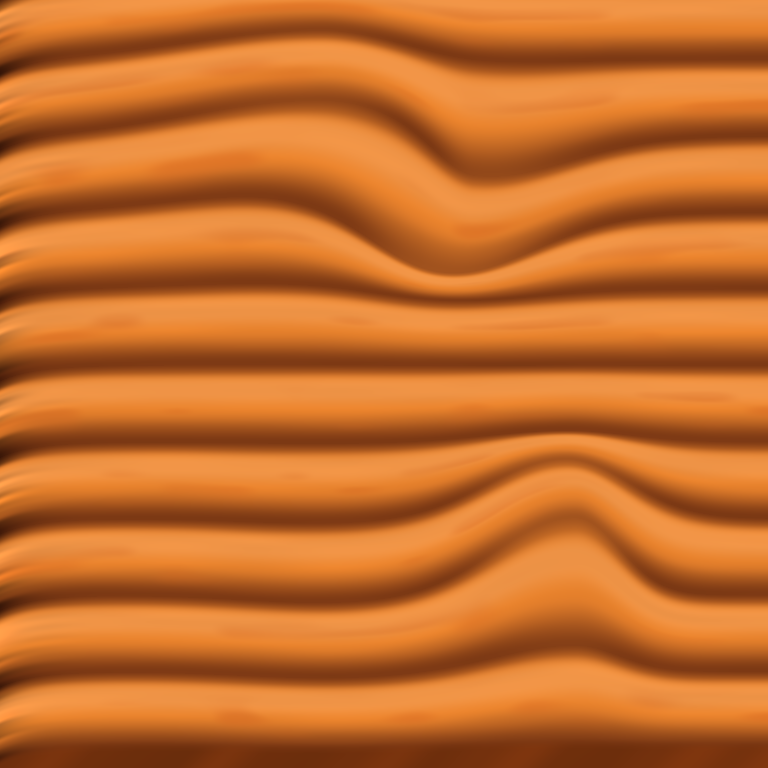
This texture is drawn by a Shadertoy shader. Its source:

```glsl
const vec3 GROOVE = vec3(0.49, 0.225, 0.08);
const vec3 SOFT_GROOVE = vec3(0.64, 0.33, 0.12);
const vec3 EDGE_GROOVE = vec3(0.24, 0.09, 0.03);
const vec3 ORANGE = vec3(0.92, 0.515, 0.175);
const vec3 HIGHLIGHT = vec3(0.94, 0.58, 0.275);
const vec3 BLUSH = vec3(0.83, 0.40, 0.13);
const vec3 BASE = vec3(0.45, 0.19, 0.05);
const float SPACING = 0.0996;
const float FIRST_GROOVE = 0.078;
const int LAST_GROOVE = 9;

float hash(vec2 p) {
    vec3 q = fract(p.xyx * 0.1031);
    q += dot(q, q.yzx + 33.33);
    return fract((q.x + q.y) * q.z);
}

float noise(vec2 p) {
    vec2 i = floor(p), f = fract(p);
    f = f * f * (3.0 - 2.0 * f);
    return mix(mix(hash(i), hash(i + vec2(1, 0)), f.x),
               mix(hash(i + vec2(0, 1)), hash(i + vec2(1, 1)), f.x), f.y);
}

float bell(float d, float width) {
    return exp(-d * d / (width * width));
}

// Bell with a separate width on each side
float skewBell(float d, float leftWidth, float rightWidth) {
    return bell(d, d < 0.0 ? leftWidth : rightWidth);
}

// Downward shift of groove k caused by the knots
float knotShift(float x, float k) {
    float lean = clamp(k, 1.0, 2.0);
    float sag = 0.094 * bell(k - 1.7, 1.0)
        * skewBell(x - 0.664 + 0.0456 * lean, 0.072 * lean, 0.164);
    float swell = 0.047 * bell(k - 0.8, 1.73) * skewBell(x - 0.417, 0.234, 0.143);
    float tilt = clamp(k - 6.0, 0.0, 1.0);
    float arch = 0.107 * bell(k - 6.7, 1.22)
        * skewBell(x - 0.737 - 0.012 * tilt, 0.14, 0.115 - 0.035 * tilt);
    float dip = 0.0104 * bell(k - 7.2, 1.73) * bell(x - 0.43, 0.16);
    return sag - swell - arch + dip;
}

// Depth of groove k below the top, bent down at the left end
float grooveDepth(float x, float k) {
    return FIRST_GROOVE + SPACING * k + knotShift(x, k) + 0.02 * exp(-x / 0.045);
}

// Ridge coordinate: x = groove index plus fraction, y = softness from bending
vec2 ridgeCoord(float x, float depth) {
    vec2 ridge = vec2(0.0);
    float above = grooveDepth(x, -3.0);
    for (int i = -3; i <= LAST_GROOVE; i++) {
        float k = float(i);
        float below = grooveDepth(x, k + 1.0);
        if (depth >= above && depth < below) {
            float f = (depth - above) / (below - above);
            float bend = mix(abs(knotShift(x, k)), abs(knotShift(x, k + 1.0)), f);
            ridge = vec2(k + f, smoothstep(0.01, 0.085, bend));
        }
        above = below;
    }
    return ridge;
}

// Rounded ridge, lit from above; f runs from its top groove to its bottom one
vec3 ridgeColor(float f, vec3 groove) {
    float light = smoothstep(-0.03, 0.23, f) * (1.0 - smoothstep(0.53, 1.0, f));
    light = max(light - 0.02, 0.0) / 0.98;
    float shine = smoothstep(0.08, 0.26, f) * (1.0 - smoothstep(0.36, 0.6, f));
    return mix(mix(groove, ORANGE, light), HIGHLIGHT, shine);
}

void mainImage(out vec4 fragColor, in vec2 fragCoord) {
    vec2 uv = fragCoord / iResolution.xy;
    float depth = 1.0 - uv.y;
    vec2 ridge = ridgeCoord(uv.x, depth);
    float f = fract(ridge.x);
    float edge = exp(-uv.x / 0.035);

    vec3 groove = mix(GROOVE, SOFT_GROOVE, ridge.y);
    vec3 color = ridgeColor(f, mix(groove, EDGE_GROOVE, 0.85 * edge));

    // Faint reddish patches and long streaks
    float patches = smoothstep(0.6, 0.95, noise(vec2(uv.x * 13.0, ridge.x * 5.0)));
    color = mix(color, BLUSH, 0.45 * patches * bell(f - 0.55, 0.2));
    color *= 1.0 + 0.035 * (noise(vec2(uv.x * 9.0, ridge.x * 9.0)) - 0.5);

    // Frayed left end
    float fray = noise(vec2(uv.x * 12.0, ridge.x * 14.0)) - 0.5;
    color *= 1.0 + edge * (0.4 * fray - 0.06);

    // Dark base strip with slanted streaks
    float baseTop = grooveDepth(uv.x, float(LAST_GROOVE));
    float slant = noise(vec2((uv.x + depth) * 18.0, depth * 6.0));
    vec3 base = BASE * (0.92 + 0.2 * slant);
    color = mix(color, base, smoothstep(baseTop - 0.012, baseTop + 0.004, depth));

    fragColor = vec4(color, 1.0);
}
```
